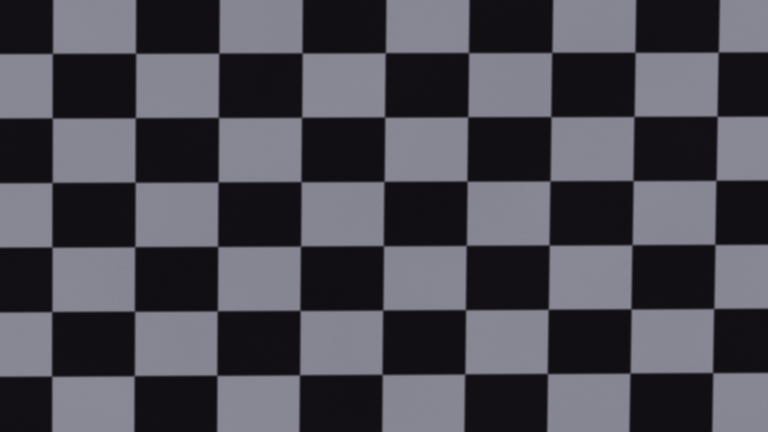
Reproduce this pattern procedurally as a Shadertoy shader.

```glsl
// Checkerboard of dark and pale grey cells, seen almost straight on.
// A slightly skewed grid gives cell coordinates; two softened square waves
// multiply into the checks, and layered sines add faint uneven tone.

// Lengths are in canvas heights; the grid is anchored near the top left.
const vec2 GRID_ORIGIN = vec2(0.1204, 0.1250);
const vec2 CELL_SIZE = vec2(0.1910, 0.1495);
const vec2 ORIGIN_DRIFT = vec2(0.0023, -0.0035); // x by height, y by width
const vec2 SIZE_DRIFT = vec2(0.0019, -0.0012);   // same directions
const float EDGE_SOFT = 0.0048;
const float DARK_BLEED = 0.04;
const float TONE_WEAR = 0.008;
const float CELL_VARIATION = 0.008;
const float GRAIN = 0.006;
const vec3 DARK = vec3(0.068, 0.060, 0.078);
const vec3 PALE = vec3(0.530, 0.530, 0.580);

float hash(vec2 p) {
    return fract(sin(dot(p, vec2(127.1, 311.7))) * 4375.85);
}

// Alternates between +1 and -1 per cell, rounded off near the borders.
vec2 softSquareWave(vec2 cell, vec2 size, float softness) {
    vec2 parity = 1.0 - 2.0 * mod(floor(cell), 2.0);
    vec2 borderDist = (0.5 - abs(fract(cell) - 0.5)) * size;
    return parity * sin(1.5708 * clamp(borderDist / softness, 0.0, 1.0));
}

// Broad, faint unevenness in the range -1 to 1.
float layeredSines(vec2 p) {
    float sum = 0.0;
    float amplitude = 0.5;
    for (int i = 0; i < 4; i++) {
        sum += amplitude * sin(p.x + 1.7 * sin(p.y)) * cos(0.8 * p.y - 0.4 * p.x);
        p = mat2(1.5, 1.1, -1.1, 1.5) * p + 1.3;
        amplitude *= 0.55;
    }
    return sum;
}

void mainImage(out vec4 fragColor, in vec2 fragCoord) {
    vec2 p = fragCoord / iResolution.y;
    vec2 uv = fragCoord / iResolution.xy;

    // Skewed grid: columns widen upwards, rows narrow to the right
    vec2 origin = GRID_ORIGIN + ORIGIN_DRIFT * uv.yx;
    vec2 size = CELL_SIZE + SIZE_DRIFT * uv.yx;
    vec2 cell = (vec2(p.x, 1.0 - p.y) - origin) / size;

    // Checks with softened borders
    float softness = max(EDGE_SOFT, 1.0 / iResolution.y);
    vec2 wave = softSquareWave(cell, size, softness);
    float check = wave.x * wave.y;
    float pale = 0.5 - 0.5 * check - DARK_BLEED * (1.0 - check * check);
    vec3 color = mix(DARK, PALE, pale);

    // Uneven tone, cell differences and grain, weaker on the dark cells
    float tone = TONE_WEAR * layeredSines(p * 5.0);
    tone += CELL_VARIATION * (hash(floor(cell)) - 0.5);
    tone += GRAIN * (hash(floor(p * 288.0)) - 0.5);
    color += tone * mix(0.5, 1.0, pale);

    fragColor = vec4(color, 1.0);
}
```
